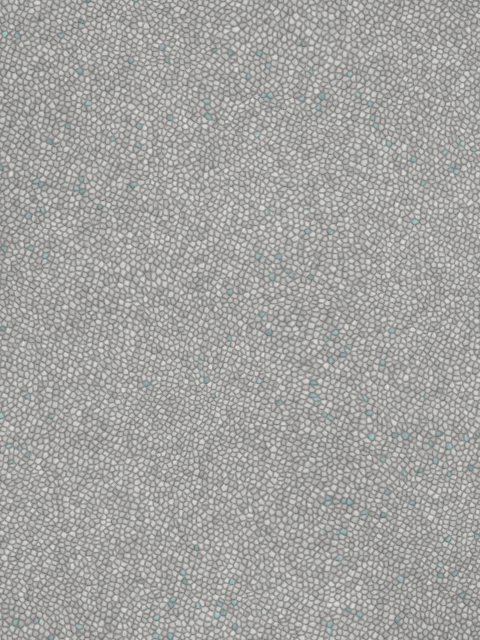
Write a WebGL 2 fragment shader that draws this texture.

```glsl
#version 300 es
precision highp float;
// Grey loop-pile carpet: slanted rows of small tufts with sparse teal flecks.

#define LOOPS 116.0        // tufts per canvas height
#define ROW_ANGLE -0.50    // slope of the rows, radians
#define JITTER 0.62        // irregularity of tuft positions
#define GAP_GREY 0.545     // shade between tufts
#define TUFT_GREY 0.755    // shade on top of tufts
#define TINT 0.11          // spread of shade from tuft to tuft
#define FIBRE 0.10         // strength of the fine strands
#define PATCH 0.05         // strength of broad light and dark areas
#define FLECK_SHARE 0.030  // share of teal tufts where they cluster

uniform vec2 u_resolution;
out vec4 outColor;

float hash(vec2 p) {
    vec3 h = fract(vec3(p.xyx) * 0.1031);
    h += dot(h, h.yzx + 33.33);
    return fract((h.x + h.y) * h.z);
}

float noise(vec2 p) {
    vec2 cell = floor(p), f = fract(p);
    f = f * f * (3.0 - 2.0 * f);
    return mix(mix(hash(cell), hash(cell + vec2(1, 0)), f.x),
               mix(hash(cell + vec2(0, 1)), hash(cell + vec2(1, 1)), f.x), f.y);
}

vec2 noise2(vec2 p) {
    return vec2(noise(p), noise(p + 71.7)) - 0.5;
}

// Nearest tuft: id, offset from its centre, distance to the border
void findTuft(vec2 q, out vec2 id, out vec2 offset, out float border) {
    float nearest = 9.0, second = 9.0;
    for (int j = -1; j <= 1; j++) {
        float row = floor(q.y) + float(j);
        float shift = hash(vec2(row, 5.0));
        float column = floor(q.x - shift);
        for (int i = -1; i <= 1; i++) {
            vec2 cell = vec2(column + float(i), row);
            vec2 wobble = vec2(hash(cell + 13.0), hash(cell + 47.0)) - 0.5;
            vec2 d = q - cell - vec2(shift + 0.5, 0.5) - JITTER * wobble;
            float dist = length(d);
            if (dist < nearest) {
                second = nearest;
                nearest = dist;
                id = cell;
                offset = d;
            } else {
                second = min(second, dist);
            }
        }
    }
    border = second - nearest;
}

void main() {
    vec2 p = gl_FragCoord.xy / u_resolution.y;

    // Rows follow a gently wandering slant
    vec2 bent = p + 0.022 * noise2(p * 5.0 + 3.0) + 0.005 * noise2(p * 26.0);
    float c = cos(ROW_ANGLE), s = sin(ROW_ANGLE);
    vec2 q = vec2(c * bent.x + s * bent.y, c * bent.y - s * bent.x);
    q = q * LOOPS * vec2(0.94, 1.0) + 300.0;

    vec2 id, offset;
    float border;
    findTuft(q, id, offset, border);

    // Rounded tuft, lit from above, with its own shade
    float dome = smoothstep(0.0, 0.62, border);
    float grey = mix(GAP_GREY, TUFT_GREY, dome);
    grey += 0.07 * offset.y;
    grey += TINT * (hash(id + 91.0) - 0.5) * (0.4 + 0.6 * dome);

    // Strands run across the rows
    grey += FIBRE * (noise(q * vec2(3.0, 1.3) + 17.0) - 0.5);

    // Broad wear and lighting, dimmer toward the top and right
    float wear = 0.6 * noise(p * 4.0 + 9.0) + 0.4 * noise(p * 13.0 + 31.0);
    grey += PATCH * (wear - 0.5);
    grey -= 0.05 * (dot(p - vec2(0.3, 0.5), p - vec2(0.3, 0.5)) - 0.12);

    vec3 color = grey * vec3(1.0, 0.998, 0.985);

    // Sparse teal tufts in loose clusters
    float cluster = smoothstep(0.25, 0.75, noise(p * 7.0 + 53.0));
    float fleck = step(hash(id + 137.0), FLECK_SHARE * cluster);
    color -= fleck * (0.35 + 0.65 * dome) * vec3(0.16, 0.055, 0.04);

    outColor = vec4(clamp(color, 0.0, 1.0), 1.0);
}
```
